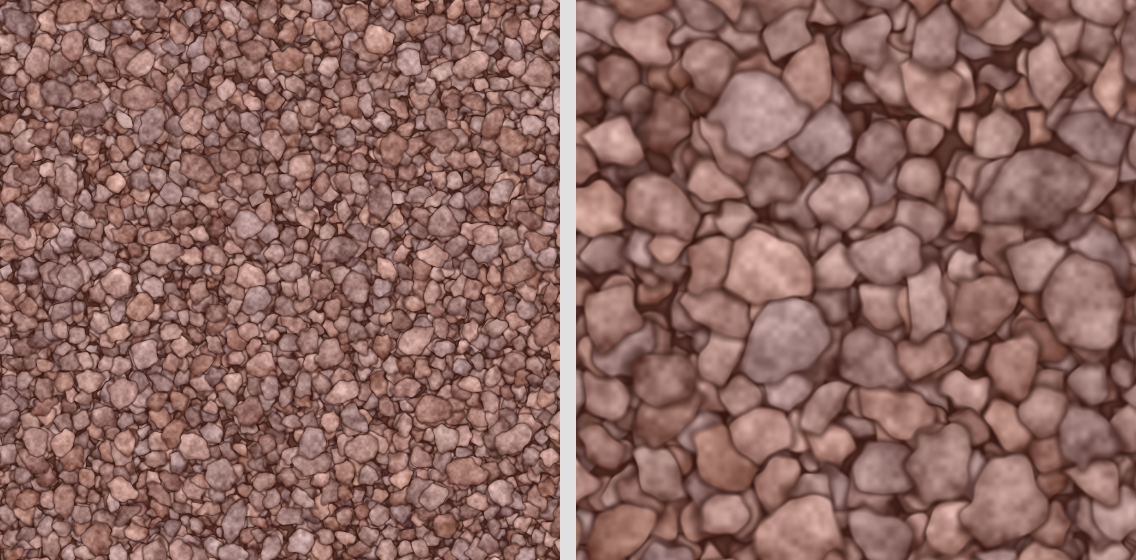
Left: the whole. Right: its middle third, enlarged.
A WebGL 2 fragment shader for this texture:

```glsl
#version 300 es
precision highp float;
// Bed of crushed reddish gravel seen from above.
// Rough irregular polygons are scattered on jittered grids and painted
// from fine grit up to large stones, each with a narrow contact shadow.

uniform vec2 u_resolution;
out vec4 fragColor;

const float TAU = 6.28318;
const int SIDES = 7;
const vec3 GAP_COLOUR = vec3(0.19, 0.07, 0.05);
const vec3 GROUND_COLOUR = vec3(0.36, 0.22, 0.19);
const vec3 STONE_OFFSET = vec3(0.0, -0.15, -0.178);
const vec3 WARM_TINT = vec3(0.028, -0.002, -0.022);
const vec3 COOL_TINT = vec3(-0.024, 0.003, 0.024);
const float EDGE_SOFTNESS = 0.0017;
const float SHADOW_WIDTH = 0.0058;

vec3 hash3(vec3 p) {
    p = fract(p * vec3(0.1031, 0.1030, 0.0973));
    p += dot(p, p.yxz + 33.33);
    return fract((p.xxy + p.yxx) * p.zyx);
}

float valueNoise(vec2 p, float seed) {
    vec2 i = floor(p), f = fract(p);
    f = f * f * (3.0 - 2.0 * f);
    float a = hash3(vec3(i, seed)).x;
    float b = hash3(vec3(i + vec2(1.0, 0.0), seed)).x;
    float c = hash3(vec3(i + vec2(0.0, 1.0), seed)).x;
    float d = hash3(vec3(i + 1.0, seed)).x;
    return mix(mix(a, b, f.x), mix(c, d, f.x), f.y);
}

vec2 direction(float angle) {
    return vec2(cos(angle), sin(angle));
}

vec2 rotate(vec2 p, float angle) {
    vec2 d = direction(angle);
    return vec2(d.x * p.x + d.y * p.y, d.x * p.y - d.y * p.x);
}

// Rounded polygon with uneven sides: 1 on the outline, less inside
float stoneOutline(vec2 p, vec2 id, float seed) {
    float sum = 0.0;
    for (int k = 0; k < SIDES; k++) {
        vec3 rnd = hash3(vec3(id, seed + 3.0 * float(k)));
        vec2 normal = direction(TAU * (float(k) + 0.7 * rnd.x) / float(SIDES));
        float reach = mix(0.8, 1.18, rnd.y);
        sum += pow(max(dot(p, normal) / reach, 0.001), 12.0);
    }
    return pow(sum, 1.0 / 12.0);
}

// Mottling shared by all stone surfaces, centred on zero
float grain(vec2 uv) {
    return 0.40 * valueNoise(uv * 80.0, 11.0)
         + 0.35 * valueNoise(uv * 140.0, 23.0)
         + 0.25 * valueNoise(uv * 250.0, 37.0) - 0.5;
}

// Small displacement that roughens the outlines
vec2 roughen(vec2 uv) {
    vec2 bend = vec2(valueNoise(uv * 95.0, 51.0), valueNoise(uv * 95.0, 67.0));
    return uv + 0.006 * (bend - 0.5);
}

vec3 stoneColour(vec2 p, float dist, vec3 look, float brightness, float mottle) {
    float tone = brightness + 0.19 * (look.x - 0.5);
    tone += 0.045 * dot(p, vec2(-0.4, 0.9));
    tone += 0.05 * dot(p, direction(TAU * look.z));
    tone -= 0.10 * (1.0 - smoothstep(0.0, 0.007, -dist));
    tone += 0.42 * mottle;
    return vec3(tone) + STONE_OFFSET + mix(COOL_TINT, WARM_TINT, look.y);
}

// Paints one grid of stones over the given colour
vec3 paintStones(vec3 colour, vec2 uv, float grid, float share,
                 float brightness, float mottle, float seed) {
    vec2 q = uv * grid;
    vec2 home = floor(q);
    for (int y = -1; y <= 1; y++) {
        for (int x = -1; x <= 1; x++) {
            vec2 id = home + vec2(x, y);
            vec3 place = hash3(vec3(id, seed));
            vec3 form = hash3(vec3(id, seed + 40.0));
            if (place.z > share) continue;

            float radius = mix(0.42, 0.58, form.x);
            float stretch = mix(0.76, 1.0, form.y);
            vec2 p = (q - id - mix(vec2(0.18), vec2(0.82), place.xy)) / radius;
            vec2 local = rotate(p, TAU * form.z) * vec2(stretch, 1.0 / stretch);
            if (dot(local, local) > 4.0) continue;

            float dist = (stoneOutline(local, id, seed + 80.0) - 1.0) * radius / grid;
            float shadow = 1.0 - smoothstep(-0.001, SHADOW_WIDTH, dist);
            colour = mix(colour, GAP_COLOUR, 0.66 * shadow);

            vec3 look = hash3(vec3(id, seed + 120.0));
            vec3 stone = stoneColour(p, dist, look, brightness, mottle);
            float cover = 1.0 - smoothstep(-EDGE_SOFTNESS, EDGE_SOFTNESS, dist);
            colour = mix(colour, stone, cover);
        }
    }
    return colour;
}

void main() {
    vec2 uv = gl_FragCoord.xy / u_resolution.y;
    float mottle = grain(uv);
    vec2 bent = roughen(uv);

    // Fine grit first, large stones last
    vec3 colour = GROUND_COLOUR;
    colour = paintStones(colour, bent, 52.0, 1.00, 0.635, mottle, 200.0);
    colour = paintStones(colour, bent, 38.0, 0.80, 0.655, mottle, 400.0);
    colour = paintStones(colour, bent, 30.0, 0.70, 0.665, mottle, 600.0);
    colour = paintStones(colour, bent, 21.0, 0.20, 0.67, mottle, 800.0);

    fragColor = vec4(clamp(colour, 0.0, 1.0), 1.0);
}
```
